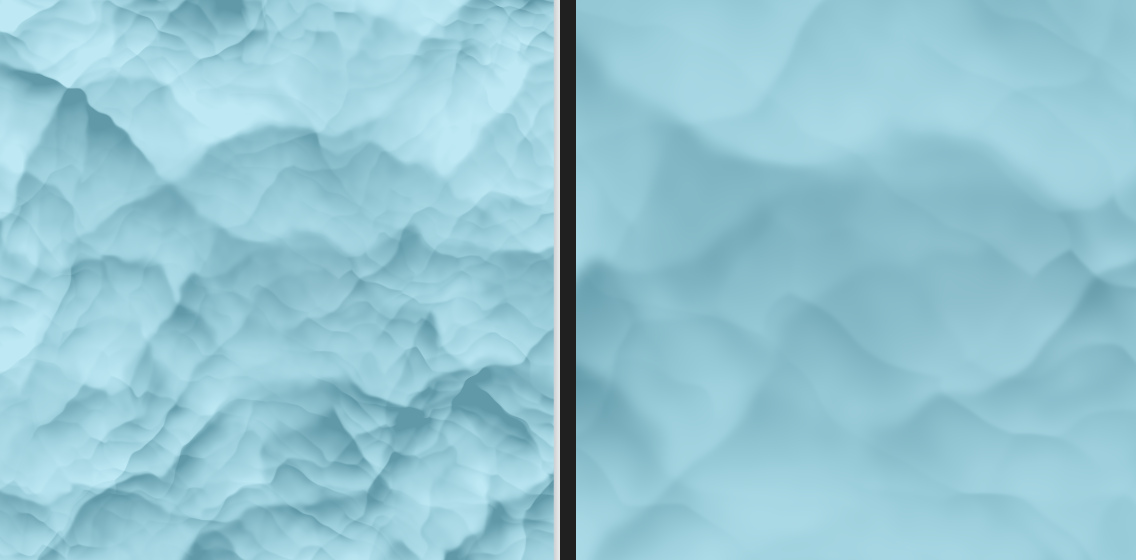
Left: the whole. Right: its middle third, enlarged.
Reproduce this texture procedurally as a three.js fragment shader.

```glsl
varying vec2 vUv;

float hash(vec2 p) {
  return fract(sin(dot(p, vec2(127.1, 311.7))) * 43758.5453);
}

vec2 hash2(vec2 p) {
  return vec2(hash(p), hash(p + 37.3));
}

float noise(vec2 p) {
  vec2 i = floor(p), f = fract(p);
  f = f * f * (3.0 - 2.0 * f);
  return mix(mix(hash(i), hash(i + vec2(1.0, 0.0)), f.x),
             mix(hash(i + vec2(0.0, 1.0)), hash(i + 1.0), f.x), f.y);
}

vec2 wobble(vec2 p) {
  return vec2(noise(p), noise(p + 51.7)) - 0.5;
}

// Stretched cells, each shaded from a dark upper rim to a bright lower rim
float facets(vec2 p, float angle, vec2 scale, float seed, float sharpness) {
  float c = cos(angle), s = sin(angle);
  mat2 turn = mat2(c, -s, s, c);
  vec2 q = turn * p * scale + seed;
  vec2 up = normalize(turn * vec2(-0.25, 1.0) * scale);
  vec2 cell = floor(q);
  float total = 0.0, weights = 0.0;
  for (int y = -1; y <= 1; y++) {
    for (int x = -1; x <= 1; x++) {
      vec2 id = cell + vec2(float(x), float(y));
      vec2 local = q - id - 0.1 - 0.8 * hash2(id);
      vec2 tilt = up + 1.1 * (hash2(id + 9.2) - 0.5);
      float rise = dot(local, tilt);
      float rim = max(rise, 0.0);
      float tone = 1.2 * (hash(id + 4.6) - 0.5) - 1.4 * rise - 1.3 * rim * rim;
      float weight = exp(-sharpness * dot(local, local));
      total += tone * weight;
      weights += weight;
    }
  }
  return total / weights + 0.1;
}

vec3 paperColor(float tone) {
  vec3 shadow = vec3(0.38, 0.60, 0.66);
  vec3 body = vec3(0.61, 0.81, 0.86);
  vec3 light = vec3(0.74, 0.91, 0.955);
  vec3 color = mix(shadow, body, clamp(1.0 + tone / 2.2, 0.0, 1.0));
  return mix(color, light, clamp(tone / 1.8, 0.0, 1.0));
}

void main() {
  vec2 p = vUv;

  // Bend the straight folds
  vec2 bent = p + 0.10 * wobble(p * 5.0) + 0.035 * wobble(p * 14.0 + 8.0)
            + 0.010 * wobble(p * 42.0 + 3.0);

  // Folds from broad to fine, crisp in some places and soft in others
  float crisp = mix(9.0, 48.0, noise(p * 6.0 + 20.0));
  float crumple = smoothstep(0.25, 0.75, noise(p * 4.0 + 11.0));
  float tone = 1.0 * facets(bent, 0.55, vec2(3.2, 5.2), 13.0, crisp);
  tone += 0.75 * facets(bent, -0.75, vec2(4.5, 8.5), 31.0, crisp);
  tone += mix(0.2, 0.65, crumple) * facets(bent, 0.85, vec2(8.0, 15.0), 57.0, crisp);
  tone += mix(0.08, 0.45, crumple) * facets(bent, -0.5, vec2(15.0, 27.0), 83.0, 20.0);

  // Broad light and faint fibres
  tone += 0.7 * (noise(p * 3.0 + 5.0) - 0.5) + 0.35 * (p.y - 0.5);
  tone += 0.22 * (noise(p * vec2(70.0, 45.0)) - 0.5);
  vec3 color = paperColor(tone);

  // Greyish bloom on the worn middle
  float worn = smoothstep(0.2, 0.0, length(p - vec2(0.53, 0.51))) * crumple;
  color = mix(color, vec3(0.73, 0.84, 0.88), 0.3 * worn);

  // Pale backing beyond the right edge of the sheet
  vec3 backing = mix(vec3(0.80, 0.82, 0.83), vec3(0.90, 0.91, 0.91),
                     smoothstep(0.988, 1.0, p.x));
  color = mix(color, backing, smoothstep(0.9875, 0.9905, p.x));
  gl_FragColor = vec4(color, 1.0);
}
```
